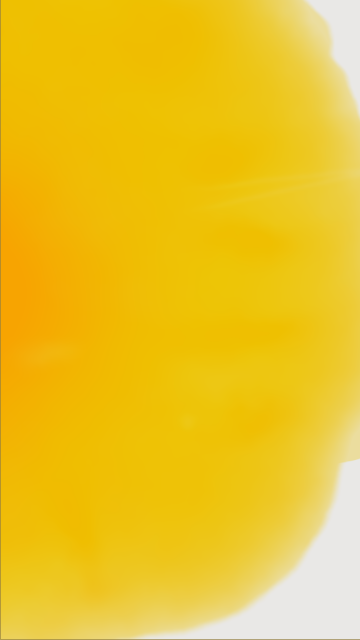
A Shadertoy shader for this background:

```glsl
const vec3 PAPER = vec3(0.912, 0.908, 0.902);
const vec3 YELLOW = vec3(0.930, 0.768, 0.005);
const vec3 ORANGE = vec3(0.968, 0.645, 0.003);
const vec3 PALE = vec3(0.920, 0.866, 0.620);
const vec3 BORDER = vec3(0.58, 0.50, 0.25);

// Lengths are fractions of the canvas height
const vec2 UPPER_CENTRE = vec2(-0.221, 0.544);
const float UPPER_RADIUS = 0.832;
const vec2 LOWER_CENTRE = vec2(0.227, 0.318);
const float LOWER_RADIUS = 0.310;
const float LEFT_SPREAD = 0.28;
const float SHELF_Y = 0.280;
const float EDGE_SOFTNESS = 0.0055;
const float RIM_FADE = 0.068;
const vec2 WARM_CENTRE = vec2(-0.03, 0.535);
const vec2 WARM_SIZE = vec2(0.19, 0.21);
const float BORDER_WIDTH = 0.0013;

// Soft patches: centre, then radii
const vec4 LIGHTS[5] = vec4[5](
    vec4(0.35, 0.41, 0.08, 0.03), vec4(0.288, 0.352, 0.013, 0.011),
    vec4(0.03, 0.07, 0.07, 0.06), vec4(0.07, 0.44, 0.04, 0.02),
    vec4(0.46, 0.69, 0.10, 0.03));
const vec4 SHADES[7] = vec4[7](
    vec4(0.35, 0.77, 0.07, 0.035), vec4(0.41, 0.63, 0.06, 0.03),
    vec4(0.41, 0.48, 0.09, 0.03), vec4(0.40, 0.335, 0.07, 0.025),
    vec4(0.14, 0.09, 0.05, 0.03), vec4(0.12, 0.16, 0.03, 0.06),
    vec4(0.25, 0.93, 0.10, 0.06));

float hash(vec2 p) {
    vec3 q = fract(vec3(p.xyx) * 0.1031);
    q += dot(q, q.yzx + 33.33);
    return fract((q.x + q.y) * q.z);
}

float noise(vec2 p) {
    vec2 cell = floor(p), f = fract(p);
    f = f * f * (3.0 - 2.0 * f);
    return mix(mix(hash(cell), hash(cell + vec2(1, 0)), f.x),
               mix(hash(cell + vec2(0, 1)), hash(cell + vec2(1, 1)), f.x), f.y);
}

float fbm(vec2 p) {
    float sum = 0.0, gain = 0.5;
    for (int i = 0; i < 4; i++) {
        sum += gain * noise(p);
        p = mat2(1.6, 1.2, -1.2, 1.6) * p + 7.3;
        gain *= 0.5;
    }
    return sum;
}

float bell(vec2 p) { return exp(-dot(p, p)); }

float patchGlow(vec2 p, vec4 spot) { return bell((p - spot.xy) / spot.zw); }

void mainImage(out vec4 fragColor, in vec2 fragCoord) {
    vec2 p = fragCoord / iResolution.y;
    vec2 drift = vec2(fbm(p * 9.0), fbm(p * 9.0 + 31.0)) - 0.47;
    vec2 swirled = p + 0.07 * drift;

    // Two arcs form the outline; the lower one runs on past the left border
    float upper = UPPER_RADIUS - length(p - UPPER_CENTRE);
    vec2 below = p - LOWER_CENTRE;
    float spread = LEFT_SPREAD * max(-below.x, 0.0);
    below = vec2(max(below.x, 0.0), min(below.y, 0.0));
    float lower = LOWER_RADIUS + spread - length(below);

    // Lobe and notch at the top, small shelf at the side
    float ripple = 0.008 * (fbm(p * 28.0) - 0.47);
    float lobe = 0.012 * bell(vec2((p.y - 0.965) / 0.03, 0.0))
               - 0.008 * bell(vec2((p.y - 0.912) / 0.016, 0.0));
    float shelf = smoothstep(-0.005, 0.005, p.y - SHELF_Y + 0.3 * ripple);
    float outline = mix(lower, upper + lobe, shelf) + ripple;
    float softness = EDGE_SOFTNESS * mix(1.5, 1.0, shelf);
    float cover = smoothstep(-softness, softness, outline);

    // Pale rim fading inwards
    float depth = mix(lower, upper, smoothstep(0.22, 0.44, p.y));
    float pale = exp(-max(depth + 0.05 * drift.x, 0.0) / RIM_FADE);

    // Cloudy lights and shades
    float light = 0.0, shade = 0.0;
    for (int i = 0; i < LIGHTS.length(); i++) light += patchGlow(swirled, LIGHTS[i]);
    for (int i = 0; i < SHADES.length(); i++) shade += patchGlow(swirled, SHADES[i]);

    // Thin wisps fanning to the right
    for (int i = 0; i < 2; i++) {
        float k = float(i);
        float rise = p.y - mix(0.674, 0.708, k) - mix(0.20, 0.09, k) * (p.x - 0.30);
        float wisp = bell(vec2((rise + 0.015 * drift.y) / 0.005, 0.0));
        light += 0.8 * wisp * smoothstep(0.27, 0.40, p.x);
    }
    pale = clamp(pale + 0.09 * light - 0.09 * shade + 0.08 * drift.y, 0.0, 1.0);

    // Warm core on the left
    float warm = bell((swirled - WARM_CENTRE) / WARM_SIZE);
    warm += 0.16 * exp(-p.x / 0.22) + 0.13 * shade - 0.14 * light + 0.22 * drift.x;

    vec3 ink = mix(YELLOW, ORANGE, clamp(warm, 0.0, 1.0));
    ink = mix(ink, PALE, pale);
    vec3 colour = mix(PAPER, ink, cover);

    // Hairline on the left and bottom borders
    float inset = min(fragCoord.x, fragCoord.y) - 0.5;
    float hairline = clamp(BORDER_WIDTH * iResolution.y - inset, 0.0, 1.0);
    fragColor = vec4(mix(colour, BORDER, 0.8 * hairline), 1.0);
}
```
